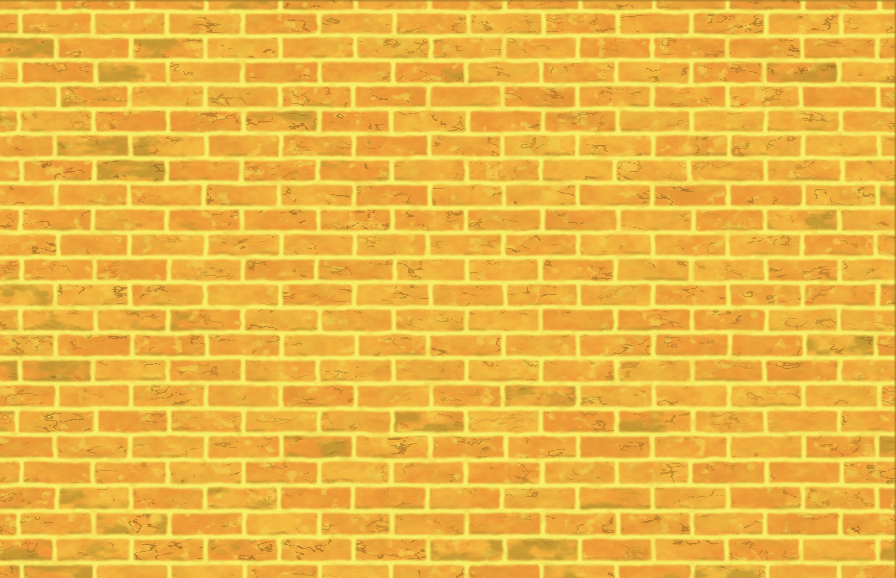
Reproduce this texture procedurally as a Shadertoy shader.

```glsl
// Weathered golden brick wall in running bond with pale yellow mortar.
// Rows and columns come from floor/fract of a slightly warped grid; a rounded
// box distance gives the joints, and value noise gives tint, stains and cracks.

#define COLUMNS 12.0
#define ROW_START 0.519     // row coordinate at the top edge
#define ROW_SLOPE 23.887    // rows per canvas height at the top
#define ROW_BEND 0.823      // rows grow a little taller downwards
#define JOINT_HALF 0.0021   // half mortar width, in canvas widths
#define JOINT_SOFT 0.0015   // blur of the mortar edge
#define CORNER 0.0052       // rounding of the brick corners
#define WOBBLE 0.10         // unevenness of the joints
#define STAIN_SHARE 0.14    // share of bricks with olive stains
#define CRACK_DEPTH 0.62

const vec3 MORTAR = vec3(0.97, 0.93, 0.40);
const vec3 PALE = vec3(0.95, 0.80, 0.30);
const vec3 GOLD = vec3(0.955, 0.735, 0.255);
const vec3 ORANGE = vec3(0.93, 0.60, 0.215);
const vec3 OLIVE = vec3(0.73, 0.58, 0.19);
const vec3 CRACK = vec3(0.56, 0.38, 0.12);

float hash(vec2 p) {
    return fract(sin(dot(p, vec2(127.1, 311.7))) * 43758.5453);
}

float noise(vec2 p) {
    vec2 i = floor(p), f = fract(p);
    f = f * f * (3.0 - 2.0 * f);
    return mix(mix(hash(i), hash(i + vec2(1, 0)), f.x),
               mix(hash(i + vec2(0, 1)), hash(i + vec2(1, 1)), f.x), f.y);
}

float fbm(vec2 p) {
    float sum = 0.0, amp = 0.5;
    for (int k = 0; k < 4; k++) {
        sum += amp * noise(p);
        p = p * 2.03 + 17.3;
        amp *= 0.5;
    }
    return sum / 0.9375;
}

// Colour of one brick face; uv runs 0..1 over the brick
vec3 brickFace(vec2 id, vec2 uv, vec2 p) {
    vec2 seed = 40.0 * vec2(hash(id + 3.1), hash(id + 8.7));
    float tint = hash(id);
    float cloud = fbm(uv * vec2(4.0, 2.0) + seed);
    float grain = fbm(p * vec2(150.0, 210.0));

    // Fired clay, from deep orange to gold, with pale worn spots
    float tone = 0.45 + 0.65 * (tint - 0.5) + 1.1 * (cloud - 0.5) + 0.7 * (grain - 0.5);
    vec3 col = mix(ORANGE, GOLD, clamp(tone, 0.0, 1.0));
    float worn = fbm(uv * vec2(7.0, 3.0) + seed.yx);
    col = mix(col, PALE, 0.8 * smoothstep(0.60, 0.80, worn));

    // Olive stains on a few bricks
    float stained = step(hash(id + 21.4), STAIN_SHARE);
    float stain = smoothstep(0.42, 0.68, fbm(uv * vec2(3.0, 2.0) + seed + 9.0));
    col = mix(col, OLIVE, stain * (0.12 + 0.63 * stained));

    // Short slanted cracks: thin noise contours, broken up by a mask
    vec2 c = vec2(uv.x * 4.0, uv.y * 3.0 + uv.x * (hash(id + 5.5) - 0.5) * 4.0);
    float contour = abs(fbm(c + seed) - 0.5);
    float mask = smoothstep(0.53, 0.68, noise(uv * vec2(5.0, 2.5) + seed.yx));
    float crack = (1.0 - smoothstep(0.008, 0.045, contour)) * mask;
    col = mix(col, CRACK, CRACK_DEPTH * crack * (0.35 + 0.65 * hash(id + 13.0)));
    return col;
}

void mainImage(out vec4 fragColor, in vec2 fragCoord) {
    vec2 uv = fragCoord / iResolution.xy;
    float aspect = iResolution.y / iResolution.x;
    vec2 p = vec2(uv.x, uv.y * aspect);
    float down = 1.0 - uv.y;

    // Warped running bond grid
    float rowPos = ROW_START + ROW_SLOPE * down - ROW_BEND * down * down;
    rowPos += WOBBLE * (fbm(p * vec2(45.0, 30.0)) - 0.5);
    float row = floor(rowPos);
    float shift = mod(row, 2.0) > 0.5 ? 0.26 : 0.75;
    float colPos = uv.x * COLUMNS - shift;
    colPos += 0.7 * WOBBLE * (noise(vec2(colPos * 0.8, row * 3.7)) - 0.5);
    colPos += 0.2 * WOBBLE * (noise(p * 130.0) - 0.5);
    vec2 id = vec2(floor(colPos), row);
    vec2 cell = fract(vec2(colPos, rowPos));

    // Distance from the joint centre, in canvas widths
    vec2 size = vec2(1.0 / COLUMNS, aspect / (ROW_SLOPE - ROW_BEND));
    vec2 q = abs(cell - 0.5) * size - 0.5 * size + CORNER;
    float edge = CORNER - length(max(q, 0.0));
    float ragged = edge + 0.0012 * (fbm(p * 170.0) - 0.5);

    vec3 col = brickFace(id, cell, p);

    // Broken shadow along the lower edge of each brick
    float lower = smoothstep(0.72, 0.86, cell.y);
    float broken = smoothstep(0.50, 0.75, fbm(p * vec2(45.0, 90.0) + 31.0));
    col = mix(col, OLIVE, 0.65 * lower * broken);

    // Mortar with a pale fringe
    float soft = max(JOINT_SOFT, 0.7 / iResolution.x);
    float fringe = 1.0 - smoothstep(JOINT_HALF, JOINT_HALF + 2.0 * soft, ragged);
    float mortar = 1.0 - smoothstep(JOINT_HALF - soft, JOINT_HALF + soft, ragged);
    vec3 mortarCol = mix(MORTAR, PALE, 0.55 * smoothstep(0.5, 0.85, fbm(p * 75.0 + 5.0)));
    col = mix(col, PALE, 0.55 * fringe);
    col = mix(col, mortarCol, mortar);

    // Thin dark rim at the right and top borders
    float rim = min(1.0 - uv.x, down * aspect);
    col = mix(col, OLIVE * 0.8, 0.6 * (1.0 - smoothstep(0.0008, 0.0025, rim)));
    fragColor = vec4(col, 1.0);
}
```
